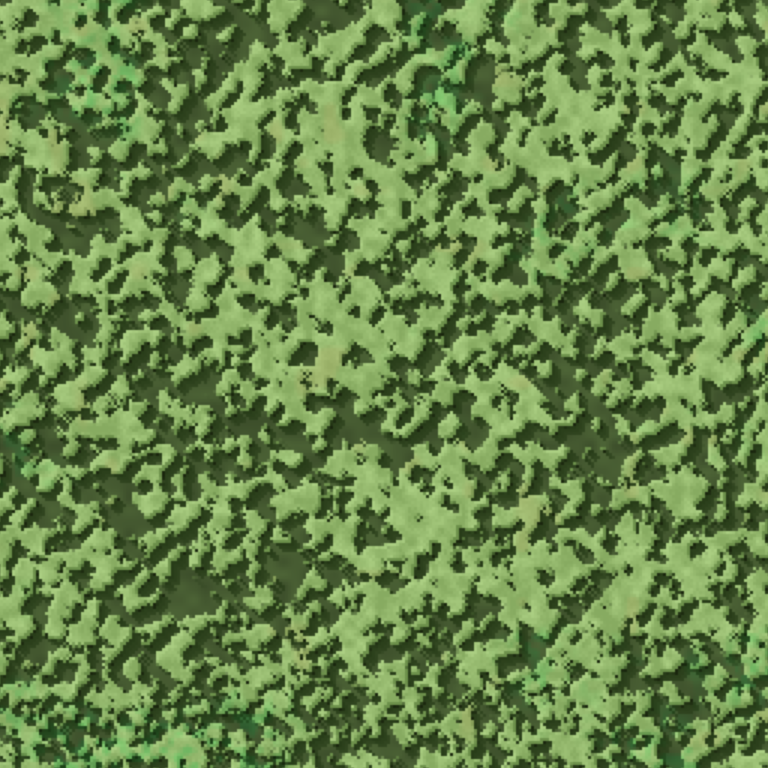
This texture is drawn by a WebGL 2 fragment shader. Its source:

```glsl
#version 300 es
precision highp float;
// Leafy canopy seen from above: small pale clumps over a dark floor.
// Layered noise is cut into ragged clumps on a fine grid of cells; light from
// the upper left shades their rims and casts short shadows to the lower right.

#define GRID 256.0          // cells across the canvas
#define CLUMP_FREQ 74.0     // clump lattice across the canvas
#define STRETCH 0.74        // frequency along the diagonal grain
#define COVER_LEVEL 0.468   // height at which a clump starts
#define EDGE_WIDTH 0.015    // softness of the clump border
#define RAGGED 0.13         // jitter of the border per cell
#define SHADOW_STEPS 3      // shadow length in cells
#define TINT_AMOUNT 0.65    // strength of the vivid green patches

uniform vec2 u_resolution;
out vec4 fragColor;

const vec3 DEEP   = vec3(0.09, 0.13, 0.045);
const vec3 SHADE  = vec3(0.155, 0.235, 0.095);
const vec3 FLOOR  = vec3(0.27, 0.35, 0.19);
const vec3 RIM    = vec3(0.41, 0.55, 0.28);
const vec3 LEAF   = vec3(0.53, 0.67, 0.38);
const vec3 BRIGHT = vec3(0.67, 0.81, 0.51);
const vec3 VIVID  = vec3(0.38, 0.72, 0.37);
const vec3 STRAW  = vec3(0.66, 0.70, 0.42);

const vec2 TO_LIGHT = vec2(-1.0, 1.0);

float hash(vec2 p) {
    vec3 q = fract(vec3(p.xyx) * 0.1031);
    q += dot(q, q.yzx + 33.33);
    return fract((q.x + q.y) * q.z);
}

float noise(vec2 p) {
    vec2 i = floor(p), f = fract(p);
    f = f * f * (3.0 - 2.0 * f);
    return mix(mix(hash(i), hash(i + vec2(1, 0)), f.x),
               mix(hash(i + vec2(0, 1)), hash(i + vec2(1, 1)), f.x), f.y);
}

// Canopy height of a cell; the lower part of the canvas is finer grained.
float canopyHeight(vec2 cell) {
    vec2 uv = cell / GRID;
    vec2 along = normalize(vec2(0.75, 1.0));
    vec2 p = vec2(dot(uv, along) * STRETCH, dot(uv, vec2(-along.y, along.x)));
    p = p * CLUMP_FREQ + 100.0;
    float fine = mix(0.48, 0.30, smoothstep(0.05, 0.35, uv.y));
    float clumps = mix(noise(p), noise(p * 1.9 + 37.0), fine);
    float broad = noise(uv * 9.0 + 60.0) - 0.5;
    return clumps + 0.19 * broad + RAGGED * (hash(cell + 400.0) - 0.5);
}

float cover(float height) {
    return smoothstep(COVER_LEVEL - EDGE_WIDTH, COVER_LEVEL + EDGE_WIDTH, height);
}

vec3 cellColour(vec2 cell) {
    vec2 uv = cell / GRID;
    float height = canopyHeight(cell);
    float leaf = cover(height);
    float grain = hash(cell + 900.0);

    // Shadow thrown by clumps standing towards the light
    float shadow = 0.0;
    for (int i = 1; i <= SHADOW_STEPS; i++) {
        float reach = 1.0 - 0.15 * float(i - 1);
        shadow = max(shadow, reach * cover(canopyHeight(cell + TO_LIGHT * float(i))));
    }
    float behind = cover(canopyHeight(cell - TO_LIGHT));
    float lit = cover(canopyHeight(cell + TO_LIGHT));

    // Floor, darkest right under a clump
    float soil = noise(uv * 60.0 + 210.0);
    vec3 ground = mix(FLOOR * (0.88 + 0.24 * soil), SHADE, shadow);
    float pit = lit * smoothstep(0.70, 0.95, grain);
    ground = mix(ground, DEEP, 0.85 * pit);

    // Clump tops: soft mottling, bright lit rim, dim far rim
    float mottle = noise(uv * 75.0 + 300.0);
    float tone = 0.38 + 1.1 * (mottle - 0.5) + 0.3 * (grain - 0.5);
    tone += 0.35 * (1.0 - lit);
    vec3 top = mix(LEAF, BRIGHT, clamp(tone, 0.0, 1.0));
    top = mix(top, RIM, 0.9 * (1.0 - behind));

    // Patches of vivid green, mostly low down, and scattered straw
    float patches = noise(uv * 7.0 + 500.0) + 0.3 * noise(uv * 30.0 + 540.0);
    patches += 0.25 * (1.0 - smoothstep(0.0, 0.35, uv.y));
    float vivid = smoothstep(0.85, 1.2, patches) * smoothstep(0.3, 0.8, noise(uv * 95.0 + 620.0));
    float straw = smoothstep(0.78, 0.95, noise(uv * 28.0 + 700.0));
    top = mix(top, VIVID * (0.85 + 0.3 * mottle), TINT_AMOUNT * vivid);
    top = mix(top, STRAW, 0.5 * straw);
    ground = mix(ground, ground * vec3(0.75, 1.12, 1.05), vivid);

    return mix(ground, top, leaf);
}

void main() {
    vec2 uv = gl_FragCoord.xy / min(u_resolution.x, u_resolution.y);

    // Blend the four nearest cells so that their borders stay smooth
    vec2 p = uv * GRID - 0.5;
    vec2 cell = floor(p);
    vec2 f = smoothstep(0.1, 0.9, p - cell);
    vec3 lower = mix(cellColour(cell), cellColour(cell + vec2(1, 0)), f.x);
    vec3 upper = mix(cellColour(cell + vec2(0, 1)), cellColour(cell + vec2(1, 1)), f.x);
    fragColor = vec4(mix(lower, upper, f.y), 1.0);
}
```
